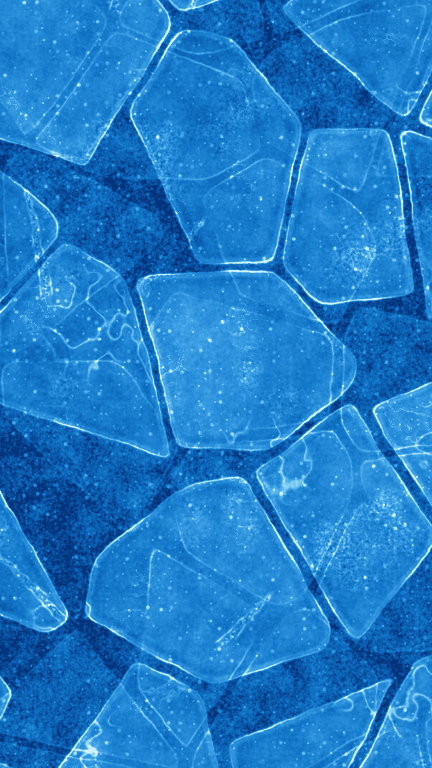
Write a Shadertoy shader that draws this texture.

```glsl
// Broken sheets of blue ice: cut Voronoi plates with thin bright rims over dark
// water, a second layer of plates showing through, then frost, cracks, crystal
// outlines and specks. All adds up to one tone, coloured by a ramp.

vec2 hash2(vec2 p) {
    vec3 q = fract(p.xyx * vec3(0.1031, 0.1030, 0.0973));
    q += dot(q, q.yzx + 33.33);
    return fract((q.xx + q.yz) * q.zy);
}

float corner(vec2 cell, vec2 offset) {
    return dot(hash2(cell) * 2.0 - 1.0, offset);
}

float gradientNoise(vec2 p) {
    vec2 i = floor(p), f = fract(p), e = vec2(0.0, 1.0);
    vec2 u = f * f * f * (f * (f * 6.0 - 15.0) + 10.0);
    return mix(mix(corner(i, f), corner(i + e.yx, f - e.yx), u.x),
               mix(corner(i + e.xy, f - e.xy), corner(i + 1.0, f - 1.0), u.x), u.y);
}

float fbm(vec2 p) {
    float sum = 0.0, amp = 1.0;
    for (int i = 0; i < 5; i++) {
        sum += amp * gradientNoise(p);
        p = mat2(1.6, 1.2, -1.2, 1.6) * p + 7.3;
        amp *= 0.6;
    }
    return sum;
}

mat2 turn(float a) {
    return mat2(cos(a), sin(a), -sin(a), cos(a));
}

vec2 site(vec2 cell) {
    return 0.02 + 0.96 * hash2(cell);
}

float line(float d, float width) {
    return exp(-d * d / (width * width));
}

// Signed distance inside a plate (x) and its random value (y)
vec2 plate(vec2 p) {
    vec2 cell = floor(p), f = p - cell, home = vec2(0.0), near = vec2(9.0);
    for (int y = -1; y <= 1; y++)
    for (int x = -1; x <= 1; x++) {
        vec2 g = vec2(x, y), r = g + site(cell + g) - f;
        if (dot(r, r) < dot(near, near)) { near = r; home = g; }
    }
    // One random straight cut, then all bisectors, joined smoothly
    vec2 h = hash2(cell + home + 51.7);
    float a = 6.283 * h.x, k = 0.022;
    float sum = exp(-(0.14 + 0.4 * h.y - dot(near, vec2(cos(a), sin(a)))) / k);
    for (int y = -2; y <= 2; y++)
    for (int x = -2; x <= 2; x++) {
        vec2 g = home + vec2(x, y), r = g + site(cell + g) - f;
        if (x != 0 || y != 0)
            sum += exp(-dot(0.5 * (near + r), normalize(r - near)) / k);
    }
    return vec2(-k * log(sum) - 0.014 - 0.025 * h.x, h.y);
}

// Long tapered cracks with a bright outline and a beaded core
float cracks(vec2 p) {
    vec2 cell = floor(p);
    float light = 0.0;
    for (int y = -1; y <= 1; y++)
    for (int x = -1; x <= 1; x++) {
        vec2 id = cell + vec2(x, y), h = hash2(id + 19.4);
        if (h.x > 0.75) continue;
        vec2 q = turn((h.y - 0.5) * 2.0) * (p - id - site(id + 5.0));
        float along = q.y / (0.15 + 0.35 * h.x);
        float side = abs(q.x + 0.03 * gradientNoise(vec2(q.y * 14.0, h.y * 9.0)));
        float width = 0.022 - 0.016 * along;
        float core = smoothstep(width, 0.0, side) * (0.4 + 1.8 * gradientNoise(q * 55.0));
        float broken = clamp(0.7 + 1.5 * gradientNoise(q * 16.0 + 4.0), 0.0, 1.2);
        light = max(light, smoothstep(1.0, 0.85, abs(along))
                         * (broken * line(side - width, 0.008) + core));
    }
    return light;
}

// Small bright specks of trapped air
float specks(vec2 p) {
    vec2 id = floor(p), h = hash2(id + 3.1);
    float d = length(fract(p) - 0.3 - 0.4 * hash2(id + 8.6));
    return step(h.x, 0.22) * h.y * smoothstep(0.28, 0.08, d);
}

vec3 iceRamp(float tone) {
    vec3 stops[7] = vec3[7](vec3(0.01, 0.20, 0.48), vec3(0.04, 0.35, 0.67),
        vec3(0.07, 0.46, 0.78), vec3(0.15, 0.55, 0.85), vec3(0.27, 0.65, 0.91),
        vec3(0.50, 0.81, 0.95), vec3(0.82, 0.95, 1.0));
    vec3 color = stops[0];
    for (int i = 1; i < 7; i++)
        color = mix(color, stops[i], clamp(tone - float(i - 1), 0.0, 1.0));
    return color;
}

void mainImage(out vec4 fragColor, in vec2 fragCoord) {
    vec2 p = fragCoord / iResolution.x;
    float blur = 0.8 / iResolution.x;
    vec2 bent = p + 0.009 * vec2(fbm(p * 6.0), fbm(p * 6.0 + 31.0));

    vec2 top = plate(turn(0.35) * bent * 2.35 + 14.0);
    vec2 under = plate(turn(-0.6) * bent * 2.7 + 27.0);
    float d = top.x / 2.35, dUnder = under.x / 2.7;
    float inside = smoothstep(-blur, blur, d);
    float insideUnder = smoothstep(-blur, blur, dUnder);
    float cloud = fbm(p * 3.5 + 11.0), mottle = fbm(p * 17.0);
    float grain = gradientNoise(p * 100.0) + 0.9 * gradientNoise(p * 190.0);

    // Dark water and the body of the plates
    float water = 0.55 + 0.7 * insideUnder + 1.4 * mottle + 1.4 * grain;
    float ice = 2.1 + 0.8 * (top.y - 0.5) + 0.4 * insideUnder + 1.25 * cloud
              + 0.9 * mottle + 0.7 * grain;
    float frost = smoothstep(0.1, 0.7, fbm(p * 4.5 + 63.0));
    ice += frost * (0.9 + 2.0 * grain);
    float tone = mix(water, ice, inside);

    // Rims, bright in places and nearly lost in others, with a band inside
    float glint = clamp(0.75 + 2.0 * gradientNoise(p * 9.0), 0.15, 1.4);
    tone += 3.3 * glint * line(d - 0.001, 0.0028);
    tone += inside * (0.6 * line(d - 0.009, 0.004) - 0.4 * line(d - 0.02, 0.008));
    float glintUnder = clamp(0.6 + 2.2 * gradientNoise(p * 7.0 + 50.0), 0.0, 1.3);
    tone += 1.8 * glintUnder * line(dUnder, 0.0026) * (0.4 + 0.6 * inside);

    // Cracks, wisps, lobed crystal outlines, specks
    tone += 2.4 * cracks(p * 2.7 + 2.0) * (0.3 + 0.7 * inside);
    float wisp = gradientNoise(turn(0.5) * p * vec2(12.0, 22.0) + mottle);
    tone += 1.3 * inside * line(wisp, 0.035) * smoothstep(0.05, 0.35, gradientNoise(p * 8.0 + 70.0));
    float lobes = gradientNoise(p * 14.0) + 0.4 * gradientNoise(p * 30.0);
    float patches = smoothstep(0.12, 0.3, gradientNoise(p * 3.4 + 40.0));
    tone += patches * inside * (2.4 * line(lobes, 0.05) + 0.4 * smoothstep(0.0, 0.2, lobes));
    tone += 2.6 * specks(p * 42.0) + 2.2 * specks(p * 75.0 + 13.0);

    fragColor = vec4(iceRamp(tone), 1.0);
}
```
